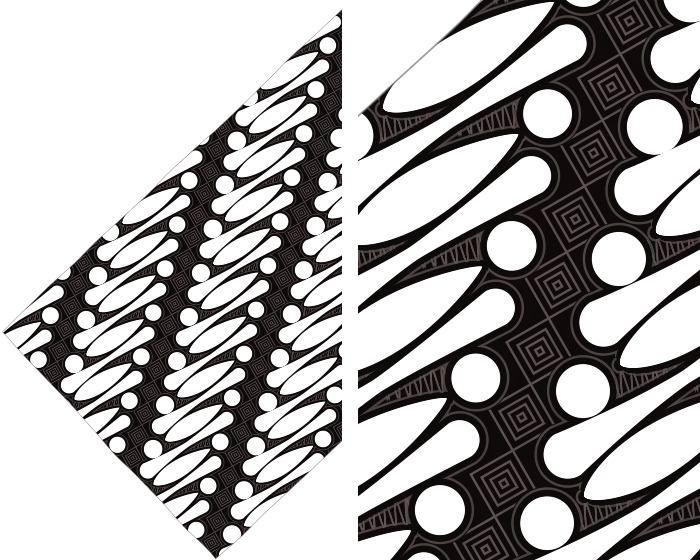
Left, the full canvas; right, a detail of the centre.
Write a Shadertoy shader that draws this pattern.

```glsl
// A corner of diagonal batik cloth lying on white: slanted rows of dumbbells, leaves
// and beads, split by strips of nested diamonds. Motifs repeat on a skewed lattice;
// their joined distance field also places the contour lines and zigzag fillers.

#define UNITS 768.0                  // canvas height in drawing units
#define STEP_ACROSS vec2(141.0, 4.0) // lattice step between columns
#define STEP_UP vec2(16.4, 60.4)     // lattice step between rows
#define MOTIF_ORIGIN vec2(339.0, 460.0)
#define STRIP_ORIGIN vec2(264.0, 442.0)
#define CLOTH_CORNER vec2(2.0, 313.0)
#define CLOTH_WIDTH 428.0
#define LINE_WIDTH 1.1
#define WAIST 3.3                    // dumbbell half width at its middle
#define LEAF_WIDTH 12.3              // leaf half width
#define INK vec3(0.06, 0.04, 0.04)
#define THREAD vec3(0.36, 0.31, 0.31)

const float PI = 3.14159;

float hash(vec2 p) {
    return fract(sin(dot(p, vec2(127.1, 311.7))) * 43758.5453);
}

float noise(vec2 p) {
    vec2 i = floor(p), f = fract(p);
    f = f * f * (3.0 - 2.0 * f);
    return mix(mix(hash(i), hash(i + vec2(1, 0)), f.x),
               mix(hash(i + vec2(0, 1)), hash(i + vec2(1, 1)), f.x), f.y);
}

// Nearest lattice cell of a point
vec2 cellIndex(vec2 p) {
    return round(inverse(mat2(STEP_ACROSS, STEP_UP)) * p);
}

vec2 cellCenter(vec2 id) {
    return id.x * STEP_ACROSS + id.y * STEP_UP;
}

// x: distance to the segment, y: position along it from 0 to 1
vec2 segment(vec2 p, vec2 a, vec2 b) {
    vec2 ab = b - a;
    float t = clamp(dot(p - a, ab) / dot(ab, ab), 0.0, 1.0);
    return vec2(length(p - a - ab * t), t);
}

float dumbbell(vec2 p) {
    vec2 s = segment(p, vec2(-54.0, -35.0), vec2(54.0, 36.0));
    float bulb = mix(11.2, 9.0, s.y);
    return s.x - mix(WAIST, bulb, pow(abs(2.0 * s.y - 1.0), 1.4));
}

float leaf(vec2 p) {
    vec2 s = segment(p, vec2(-30.0, 6.0), vec2(48.0, 55.0));
    float swell = max(sin(PI * pow(s.y, 0.8)), 0.0);
    return s.x - LEAF_WIDTH * pow(swell, 0.75);
}

// One repeat: a dumbbell, the leaf above it and a bead at each side of the waist
float motif(vec2 p) {
    float beads = min(length(p + vec2(47.0, 6.0)) - 12.5,
                      length(p - vec2(45.0, 4.0)) - 11.3);
    return min(beads, min(dumbbell(p), leaf(p)));
}

float motifField(vec2 p) {
    vec2 id = cellIndex(p);
    float d = 1e3;
    for (int j = -1; j <= 1; j++)
        for (int i = -1; i <= 1; i++) {
            vec2 cell = id + vec2(i, j);
            float wear = 0.5 * (hash(cell) - 0.5);
            d = min(d, motif(p - cellCenter(cell)) + wear);
        }
    return d;
}

// Coordinates across and along the nearest diamond strip
vec2 stripCoords(vec2 p) {
    vec2 s = p - cellCenter(cellIndex(p));
    vec2 along = normalize(STEP_UP);
    return vec2(dot(s, vec2(along.y, -along.x)), dot(s, along));
}

// Distance to the outlines of diamonds that touch corner to corner
float diamonds(vec2 s) {
    float size = 0.5 * length(STEP_UP);
    float y = mod(s.y + 0.5 * size, size) - 0.5 * size;
    float r = abs(s.x) + abs(y);
    float rings = abs(mod(r, 4.2) - 2.1);
    rings = r < 13.2 ? rings : 1e3;
    return min(rings, abs(r - 0.5 * size)) * 0.707;
}

// Distance to the zigzag running between the two beads of a cell
float zigzag(vec2 p) {
    vec2 q = p - cellCenter(cellIndex(p));
    float phase = q.x * 1.25 + 0.25 * q.y;
    float wave = 5.5 * sin(phase);
    float slope = 6.9 * cos(phase);
    return abs(q.y - 0.1 * q.x - wave) / sqrt(1.0 + slope * slope);
}

// Signed distance to the cloth, open towards the upper right
float cloth(vec2 p) {
    vec2 q = p - CLOTH_CORNER;
    float along = dot(q, vec2(0.727, 0.686));
    float across = dot(q, vec2(0.686, -0.727));
    float ripple = 4.0 * noise(vec2(along, across) * 0.022);
    return max(-along, max(-across, across - CLOTH_WIDTH)) - ripple + 1.0;
}

float fill(float d, float px) {
    return smoothstep(0.6 * px, -0.6 * px, d);
}

void mainImage(out vec4 fragColor, in vec2 fragCoord) {
    float px = UNITS / iResolution.y;
    vec2 p = fragCoord * px;
    float d = motifField(p - MOTIF_ORIGIN);
    vec2 strip = stripCoords(p - STRIP_ORIGIN);

    // Thread lines on the dark ground
    bool inStrip = abs(strip.x) < 25.0;
    float lines = inStrip ? diamonds(strip) : zigzag(p - MOTIF_ORIGIN);
    float thread = fill(lines - 0.5 * LINE_WIDTH, px) * fill((inStrip ? 4.6 : 2.9) - d, px);
    float contour = fill(abs(d - 3.6) - 0.5 * LINE_WIDTH, px);
    vec3 color = mix(INK, THREAD, max(thread, 0.8 * contour));
    color *= 0.92 + 0.16 * noise(p * 0.15);

    // White motifs, then the cloth with its fine hem on white
    color = mix(color, vec3(1.0), fill(d, px));
    float edge = cloth(p);
    color = mix(vec3(1.0), color, fill(edge, px));
    color = mix(color, vec3(0.46, 0.45, 0.45), 0.7 * fill(abs(edge) - 0.4, px));
    fragColor = vec4(color, 1.0);
}
```
